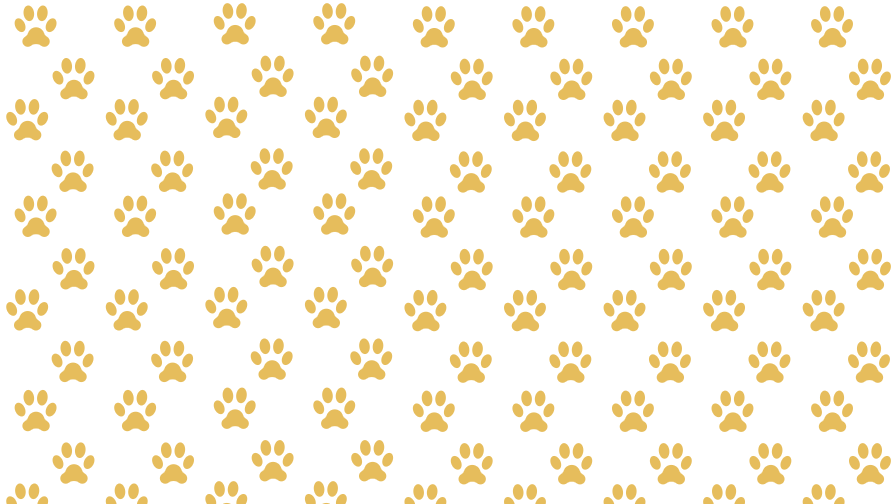
Write a WebGL 2 fragment shader that draws this pattern.

```glsl
#version 300 es
precision highp float;
// Golden paw prints on white, nine columns across, in staggered rows.
// Each paw is a distance field: four tilted ellipse toes and a pad of
// blended circles. Lengths are in units of 1/432 of the canvas height.

uniform vec2 u_resolution;
out vec4 outColor;

const float CANVAS_HEIGHT = 432.0;
const float COLUMN_PITCH = 768.0 / 9.0;
const float GROUP_PITCH = 163.0;
const int ROW_COUNT = 11;
const vec3 PAPER = vec3(1.0);
const vec3 GOLD = vec3(0.90, 0.74, 0.36);

// Paw centres of the four rows in a group: x in the cell, y down the group
const vec4 ROW_X = vec4(30.5, 63.0, 23.3, 62.2);
const vec4 ROW_Y = vec4(0.0, 45.0, 80.2, 124.4);

float circleDistance(vec2 p, vec2 center, float radius) {
    return length(p - center) - radius;
}

float smoothUnion(float a, float b, float blend) {
    float h = max(blend - abs(a - b), 0.0) / blend;
    return min(a, b) - 0.25 * h * h * blend;
}

// Approximate distance to an ellipse whose top leans right by tilt
float toeDistance(vec2 p, vec2 center, vec2 radii, float tilt) {
    float c = cos(tilt), s = sin(tilt);
    vec2 d = p - center;
    vec2 q = vec2(c * d.x - s * d.y, s * d.x + c * d.y);
    float k = length(q / radii);
    float gradient = length(q / (radii * radii));
    return k * (k - 1.0) / max(gradient, 1e-4);
}

// Dome with two lower lobes, leaving a shallow hollow underneath
float padDistance(vec2 p) {
    vec2 m = vec2(abs(p.x), p.y);
    float dome = circleDistance(m, vec2(0.0, -8.1), 7.2);
    float lobe = circleDistance(m, vec2(7.1, -13.0), 4.6);
    return smoothUnion(dome, lobe, 3.0);
}

float pawDistance(vec2 p) {
    vec2 m = vec2(abs(p.x), p.y);
    float inner = toeDistance(m, vec2(5.8, 11.1), vec2(4.5, 6.7), 0.12);
    float outer = toeDistance(m, vec2(13.3, 0.9), vec2(4.2, 6.2), 0.45);
    return min(min(inner, outer), padDistance(p - vec2(0.4, 0.0)));
}

// Small vertical misalignment between blocks of columns
float columnDrift(float column) {
    return column < 2.0 ? 0.0 : (column < 4.0 ? -2.0 : 0.6);
}

// Centre height of a row, measured down from the top edge
float rowCenter(int row) {
    int group = row / 4;
    float gap = group > 1 ? 3.5 : 0.0;
    return 22.5 + GROUP_PITCH * float(group) + gap + ROW_Y[row % 4];
}

float patternDistance(vec2 p) {
    float column = floor(p.x / COLUMN_PITCH);
    float cellX = p.x - column * COLUMN_PITCH;
    float nearest = CANVAS_HEIGHT;
    for (int row = 0; row < ROW_COUNT; row++) {
        float y = rowCenter(row) + columnDrift(column);
        vec2 local = vec2(cellX - ROW_X[row % 4], y - p.y);
        nearest = min(nearest, pawDistance(local));
    }
    return nearest;
}

void main() {
    float pixel = CANVAS_HEIGHT / u_resolution.y;
    vec2 p = gl_FragCoord.xy * pixel;
    p.y = CANVAS_HEIGHT - p.y;

    // One pixel wide edge coverage
    float coverage = clamp(0.5 - patternDistance(p) / pixel, 0.0, 1.0);
    outColor = vec4(mix(PAPER, GOLD, coverage), 1.0);
}
```
